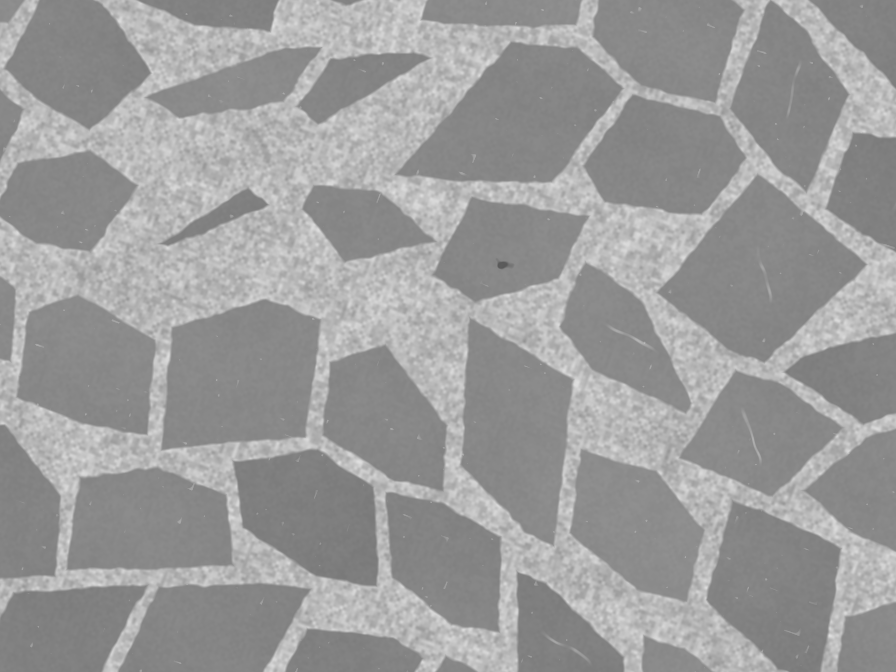
This texture is drawn by a Shadertoy shader. Its source:

```glsl
float hash(vec2 p) {
    vec3 q = fract(p.xyx * 0.1031);
    q += dot(q, q.yzx + 33.33);
    return fract((q.x + q.y) * q.z);
}

float noise(vec2 p) {
    vec2 i = floor(p), f = fract(p);
    f = f * f * (3.0 - 2.0 * f);
    return mix(mix(hash(i), hash(i + vec2(1, 0)), f.x),
               mix(hash(i + vec2(0, 1)), hash(i + 1.0), f.x), f.y);
}

// Shared joint of the paving: a jittered, gently bent lattice point
vec2 joint(vec2 id) {
    vec2 q = id * vec2(0.5, 1.0);
    vec2 jitter = (vec2(hash(id), hash(id + 57.0)) - 0.5) * vec2(0.26, 0.38);
    return q + jitter + 0.3 * sin(q.yx * vec2(1.3, 1.1) + vec2(0.5, 2.0));
}

// Convex stone cut from the six joints around a brick cell
float stone(vec2 p, vec2 cell, out vec2 center) {
    vec2 k = vec2(2.0 * cell.x + mod(cell.y, 2.0), cell.y);
    vec2 v[6];
    center = vec2(0);
    for (int n = 0; n < 6; n++) {
        float x = n < 3 ? float(n) : float(5 - n);
        v[n] = joint(k + vec2(x, n < 3 ? 0.0 : 1.0));
        center += v[n] / 6.0;
    }
    float d = -10.0;
    for (int n = 0; n < 6; n++) {
        vec2 a = v[n], b = v[(n + 1) % 6];
        vec2 seed = cell * 7.0 + float(n) * 13.0;
        vec2 along = normalize(b - a);
        vec2 outward = vec2(along.y, -along.x);
        outward = normalize(outward + along * (hash(seed) - 0.5) * 0.13);
        float inset = 0.03 + 0.045 * hash(seed + 31.0);
        d = max(d, dot(p - 0.5 * (a + b), outward) + inset);
    }
    return d;
}

void mainImage(out vec4 fragColor, in vec2 fragCoord) {
    vec2 p = fragCoord / iResolution.y * 4.6;
    p = mat2(0.94, 0.34, -0.34, 0.94) * p + vec2(3.0, 5.0);

    // Nearest stone among the surrounding cells
    float d = 10.0;
    vec2 id = vec2(0), center = vec2(0);
    for (int j = -1; j <= 1; j++) {
        float row = floor(p.y) + float(j);
        float column = floor(p.x - 0.5 * mod(row, 2.0));
        for (int i = -1; i <= 1; i++) {
            vec2 cell = vec2(column + float(i), row), c;
            float s = stone(p, cell, c);
            if (s < d) { d = s; id = cell; center = c; }
        }
    }
    // Slightly chipped outlines
    d += 0.016 * (noise(p * 17.0) - 0.5) + 0.016 * (noise(p * 7.0) - 0.5);

    // Smooth, dull stone faces
    float fine = noise(p * 43.0) - 0.5;
    float face = 0.522 + 0.04 * (hash(id + 91.0) - 0.5)
               + 0.03 * (noise(p * 1.6) - 0.5) + 0.022 * fine
               + 0.012 * (noise(p * 9.0) - 0.5);
    face += 0.12 * smoothstep(0.94, 1.0, noise(p * 21.0 + 40.0));

    // Occasional pale scratch or dark chip
    float turn = 6.28 * hash(id + 12.0), kind = hash(id + 23.0);
    vec2 q = mat2(cos(turn), sin(turn), -sin(turn), cos(turn)) * (p - center);
    float bend = q.y - 0.04 * sin(q.x * 9.0) - 0.05 * noise(p * 8.0);
    float scratch = smoothstep(0.016, 0.002, abs(bend))
                  * smoothstep(0.22, 0.1, abs(q.x)) * noise(p * 12.0);
    face += 0.2 * scratch * step(0.78, kind);
    float chip = length(q * vec2(1.0, 1.5)) + 0.08 * noise(p * 22.0);
    face -= 0.18 * smoothstep(0.09, 0.06, chip) * step(kind, 0.07);

    // Pale granular mortar
    float mortar = 0.725 + 0.14 * fine + 0.11 * (noise(p * 23.0 + 9.0) - 0.5)
                 + 0.06 * (noise(p * 5.0) - 0.5);
    mortar += 0.03 * smoothstep(0.025, 0.0, abs(d - 0.015)) * noise(p * 3.0);

    float gray = mix(face, mortar, smoothstep(-0.012, 0.012, d));
    fragColor = vec4(vec3(gray), 1.0);
}
```
